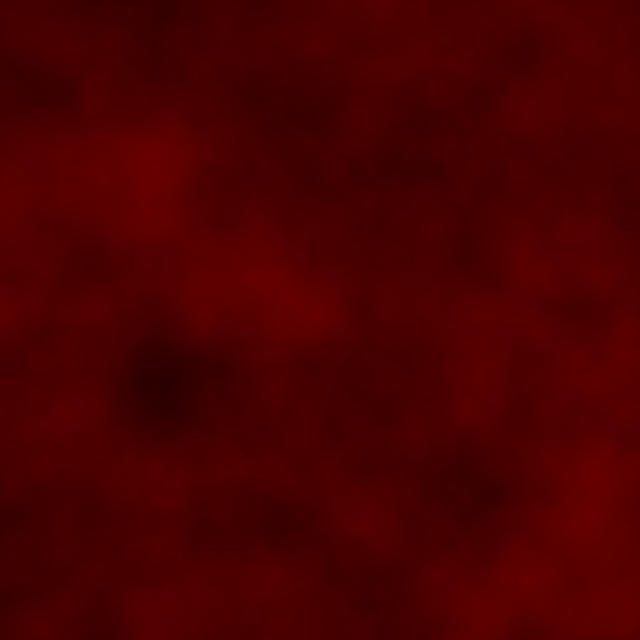
This texture is drawn by a three.js fragment shader. Its source:

```glsl
// Dark red smoke: soft, cloudy blotches of deep crimson on near-black red.
// Octaves of smooth lattice noise are summed, each finer and fainter,
// and the sum sets the strength of a single red.

varying vec2 vUv;

const float BASE_CELLS = 6.0;    // lattice cells across the canvas, first octave
const int   OCTAVES    = 6;
const float LACUNARITY = 2.0;    // frequency step between octaves
const float GAIN       = 0.5;    // amplitude step between octaves
const vec2  OCTAVE_SHIFT = vec2(17.3, 41.7);
const vec2  SEED       = vec2(23.4, 8.6);

const vec3  MEAN_RED   = vec3(0.286, 0.0, 0.0);
const vec3  RED_SWING  = vec3(0.315, 0.0, 0.0);  // change over the full noise range

// Pseudo-random value in 0..1 for a lattice point
float hash(vec2 p) {
  vec3 q = fract(p.xyx * 0.1031);
  q += dot(q, q.yzx + 33.33);
  return fract((q.x + q.y) * q.z);
}

// Lattice values blended with a smooth curve
float valueNoise(vec2 p) {
  vec2 cell = floor(p);
  vec2 f = fract(p);
  vec2 blend = f * f * (3.0 - 2.0 * f);
  float low  = mix(hash(cell), hash(cell + vec2(1.0, 0.0)), blend.x);
  float high = mix(hash(cell + vec2(0.0, 1.0)), hash(cell + vec2(1.0)), blend.x);
  return mix(low, high, blend.y);
}

// Layered noise, centred on zero
float smoke(vec2 p) {
  float sum = 0.0;
  float amplitude = 0.5;
  for (int i = 0; i < OCTAVES; i++) {
    sum += amplitude * (valueNoise(p) - 0.5);
    p = p * LACUNARITY + OCTAVE_SHIFT;
    amplitude *= GAIN;
  }
  return sum;
}

void main() {
  float density = smoke(vUv * BASE_CELLS + SEED);
  gl_FragColor = vec4(MEAN_RED + RED_SWING * density, 1.0);
}
```
